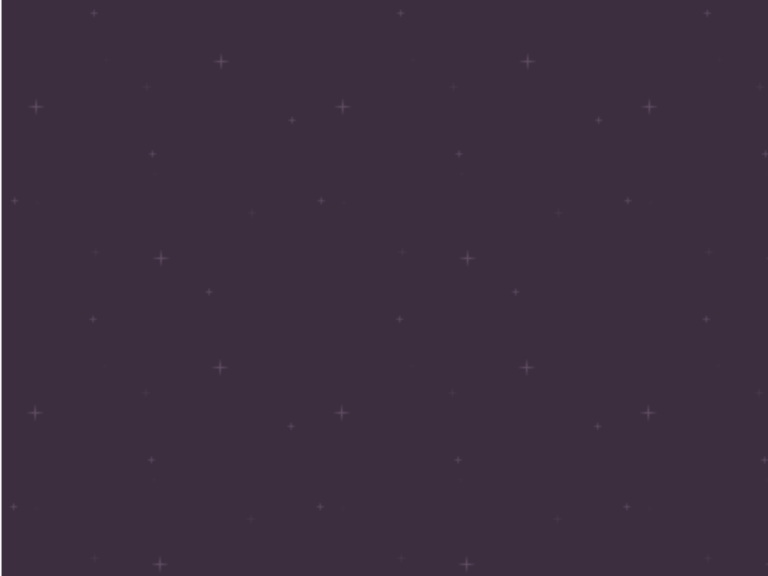
Give the GLSL for this pattern, as a WebGL 2 fragment shader.

```glsl
#version 300 es
precision highp float;
// Faint four-pointed stars in three sizes, tiled on a dusky plum ground with a pale left edge.

#define TILE vec2(0.5323, 0.5313)  // tile size, in canvas heights
#define SKEW 0.0033                // sideways drift per tile down
#define EDGE_WIDTH 0.0027          // pale strip, in canvas heights
#define EDGE vec3(0.98, 0.98, 0.98)
#define GROUND vec3(0.235, 0.180, 0.245)
#define STAR vec3(0.400, 0.320, 0.415)
#define LARGE vec3(0.0300, 0.0042, 0.85)  // arm length, softness, strength
#define SMALL vec3(0.0155, 0.0040, 0.72)
#define FAINT vec3(0.0190, 0.0038, 0.24)
#define DIMMEST vec3(0.0130, 0.0036, 0.09)

uniform vec2 u_resolution;
out vec4 fragColor;

// Star centres within one tile, from its top left: large, small, faint, dimmest
const int STAR_COUNT = 14;
const vec2 CENTRES[STAR_COUNT] = vec2[](
  vec2(0.722, 0.201), vec2(0.119, 0.349), vec2(0.528, 0.844),
  vec2(0.307, 0.043), vec2(0.954, 0.393), vec2(0.499, 0.503),
  vec2(0.050, 0.656), vec2(0.685, 0.954),
  vec2(0.480, 0.284), vec2(0.824, 0.696), vec2(0.315, 0.824),
  vec2(0.347, 0.195), vec2(0.508, 0.568), vec2(0.124, 0.662));

// Soft spike that fades both ways along one axis
float spike(float along, float across, vec2 size, float pixel) {
  float fade = max(1.0 - abs(along) / size.x, 0.0);
  float softness = max(size.y, 0.7 * pixel);
  float profile = across / softness;
  return fade * exp(-profile * profile);
}

float star(vec2 d, vec3 kind, float pixel) {
  float horizontal = spike(d.x, d.y, kind.xy, pixel);
  float vertical = spike(d.y, d.x, kind.xy, pixel);
  return kind.z * max(horizontal, vertical);
}

void main() {
  // Tile coordinates, measured from the top left of the canvas
  vec2 fromTopLeft = vec2(gl_FragCoord.x, u_resolution.y - gl_FragCoord.y);
  vec2 canvas = fromTopLeft / u_resolution.y;
  vec2 p = canvas / TILE;
  p.x += SKEW * p.y;
  float pixel = 1.0 / (u_resolution.y * TILE.y);

  // Each star wraps around the tile edges
  float light = 0.0;
  for (int i = 0; i < STAR_COUNT; i++) {
    vec3 kind = i < 3 ? LARGE : i < 8 ? SMALL : i < 11 ? FAINT : DIMMEST;
    vec2 d = fract(p - CENTRES[i] + 0.5) - 0.5;
    light = max(light, star(d, kind, pixel));
  }
  vec3 color = mix(GROUND, STAR, light);

  // Pale strip down the left side
  float strip = clamp((EDGE_WIDTH - canvas.x) * u_resolution.y + 0.5, 0.0, 1.0);
  fragColor = vec4(mix(color, EDGE, strip), 1.0);
}
```
